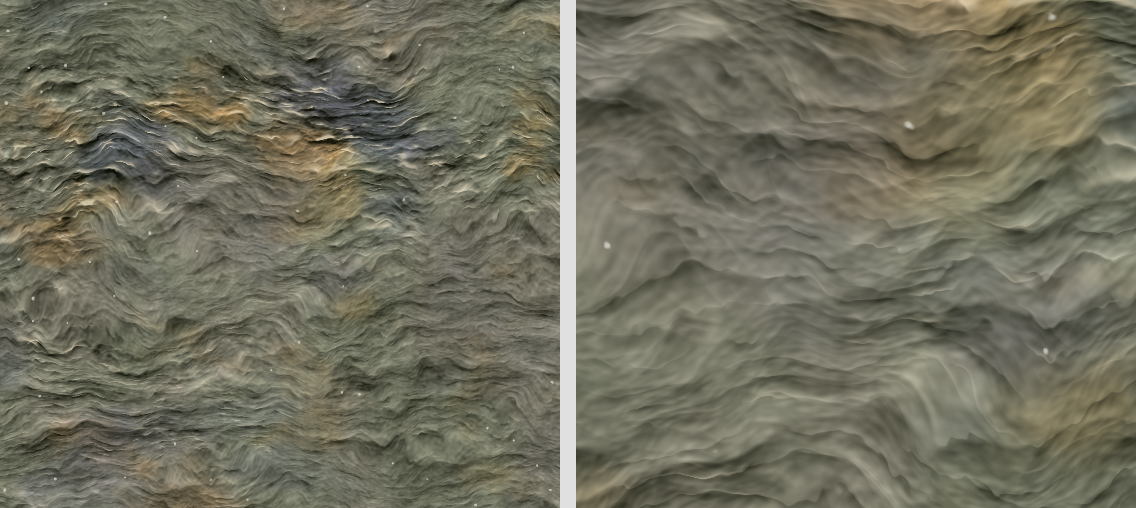
Left: the whole. Right: its middle third, enlarged.
A Shadertoy shader for this texture:

```glsl
// Weathered schist cliff: folded bedding broken into thin overhanging ledges.
// Creased noise gives the relief lit from above; warped sawtooth rows give the
// bright lips and the shadows below them; broad masks place slate and ochre.

const vec3 DARK = vec3(0.22, 0.22, 0.17);
const vec3 LIGHT = vec3(0.73, 0.71, 0.64);
const vec3 CREAM = vec3(0.87, 0.82, 0.71);
const vec3 SLATE_TINT = vec3(0.76, 0.79, 0.95);
const vec3 OCHRE_TINT = vec3(1.26, 1.03, 0.78);
const vec3 MOSS_TINT = vec3(0.95, 1.0, 0.96);
const vec2 TO_LIGHT = vec2(-0.35, 0.94);
const float BASE_TONE = 0.49;
const float FOLD = 0.30;          // bending of the beds
const float STRETCH = 0.45;       // grain elongation along the beds
const float RELIEF_STEP = 0.003;
const float SPECK_GRID = 42.0;

float hash(vec2 p) {
    vec3 h = fract(vec3(p.xyx) * 0.1031);
    h += dot(h, h.yzx + 33.33);
    return fract((h.x + h.y) * h.z);
}

float cornerSlope(vec2 cell, vec2 offset) {
    float angle = 6.2832 * hash(cell);
    return dot(vec2(cos(angle), sin(angle)), offset);
}

// Gradient noise, centred on 0.5
float noise(vec2 p) {
    vec2 i = floor(p), f = fract(p);
    vec2 u = f * f * f * (f * (f * 6.0 - 15.0) + 10.0);
    vec2 e = vec2(1, 0);
    float low = mix(cornerSlope(i, f), cornerSlope(i + e.xy, f - e.xy), u.x);
    float high = mix(cornerSlope(i + e.yx, f - e.yx), cornerSlope(i + 1.0, f - 1.0), u.x);
    return 0.5 + 0.7 * mix(low, high, u.y);
}

float fbm(vec2 p) {
    float sum = 0.0, amp = 0.53;
    for (int i = 0; i < 4; i++) {
        sum += amp * noise(p);
        p = mat2(1.6, 1.2, -1.2, 1.6) * p + 11.7;
        amp *= 0.5;
    }
    return sum;
}

// Creased surface height, elongated along the beds
float relief(vec2 q) {
    float height = 0.0, freq = 9.0, tilt = 0.3;
    for (int i = 0; i < 5; i++) {
        vec2 r = vec2(q.x + tilt * q.y, q.y - tilt * q.x);
        float n = noise(r * vec2(STRETCH, 1.0) * freq + freq);
        height += (1.0 - abs(2.0 * n - 1.0)) / freq;
        freq *= 2.0;
        tilt = -tilt;
    }
    return height;
}

// One scale of ledges: x = lit lip, y = shadow below the overhang
vec2 ledge(vec2 q, float freq) {
    vec2 along = q * freq * vec2(0.4, 0.5) + freq;
    float s = q.y * freq + 1.5 * fbm(along) + 0.3 * noise(along * 4.0);
    float row = floor(s), f = s - row;
    float strength = smoothstep(0.42, 0.7, noise(vec2(q.x * freq * 0.5 + row * 17.3, row * 5.37 + freq)));
    float lip = exp(-9.0 * f) * smoothstep(0.0, 0.07, f) * 1.4;
    float shadow = smoothstep(0.5, 0.93, f) * (1.0 - smoothstep(0.94, 1.0, f));
    return strength * vec2(lip, shadow);
}

// Sparse glints of quartz
float specks(vec2 p) {
    vec2 cell = floor(p * SPECK_GRID);
    vec2 centre = 0.25 + 0.5 * vec2(hash(cell + 7.1), hash(cell + 31.7));
    float dist = length(fract(p * SPECK_GRID) - centre) + 0.15 * (noise(p * 190.0) - 0.5);
    float radius = 0.06 + 0.1 * hash(cell + 53.3);
    return step(0.965, hash(cell)) * (1.0 - smoothstep(radius * 0.5, radius + 0.05, dist));
}

void mainImage(out vec4 fragColor, in vec2 fragCoord) {
    vec2 p = fragCoord / iResolution.y;

    // Folded bedding coordinates
    vec2 bend = vec2(fbm(p * 2.0 + 3.0), fbm(p * 2.3 + 19.0)) - 0.5;
    vec2 q = p + FOLD * bend * vec2(0.5, 1.0);

    // Broken zones: an arching band, a lower outcrop and random patches
    float arch = (p.y - 0.72 - 0.06 * sin(5.7 * p.x - 1.3)) / 0.11;
    vec2 outcrop = (p - vec2(0.15, 0.30)) / vec2(0.16, 0.10);
    float rough = 0.8 * exp(-arch * arch) + 0.5 * exp(-dot(outcrop, outcrop));
    rough = clamp(rough + 1.6 * (fbm(p * 3.5 + 41.0) - 0.44), 0.0, 1.0);

    // Light on relief and ledges
    float slope = (relief(q) - relief(q + TO_LIGHT * RELIEF_STEP)) / RELIEF_STEP;
    vec2 ledges = vec2(0.0);
    float freq = 8.0;
    for (int i = 0; i < 4; i++) {
        ledges += ledge(q, freq);
        freq *= 1.9;
    }
    float tone = BASE_TONE + 0.45 * (fbm(p * 3.0 + 5.0) - 0.5) - 0.06 * rough;
    tone += slope * mix(0.045, 0.08, rough);
    tone += ledges.x * mix(0.14, 0.36, rough) - ledges.y * mix(0.20, 0.36, rough);
    tone += 0.12 * (noise(p * vec2(60.0, 9.0)) - 0.5) + 0.14 * (noise(p * 130.0) - 0.5);
    vec3 rock = mix(DARK, LIGHT, clamp(tone, -0.28, 1.3));

    // Mineral tints
    float slate = smoothstep(0.47, 0.66, fbm(p * vec2(3.5, 5.0) + 71.0)) * (0.25 + 0.75 * rough);
    float ochre = smoothstep(0.52, 0.7, fbm(p * vec2(4.0, 6.0) + 93.0)) * (0.3 + 0.7 * rough);
    rock *= mix(vec3(1.0), MOSS_TINT, smoothstep(0.4, 0.6, fbm(p * 2.5 + 27.0)));
    rock *= mix(vec3(1.0), SLATE_TINT, slate);
    rock *= mix(vec3(1.0), OCHRE_TINT, ochre * (1.0 - slate));

    // Pale broken lips and glints
    float chips = smoothstep(0.46, 0.68, noise(q * vec2(28.0, 50.0)));
    rock = mix(rock, CREAM, 0.8 * clamp(ledges.x * rough * chips * 1.5, 0.0, 1.0));
    rock = mix(rock, vec3(0.85, 0.85, 0.82), 0.75 * specks(p));

    fragColor = vec4(clamp(rock, 0.0, 1.0), 1.0);
}
```
